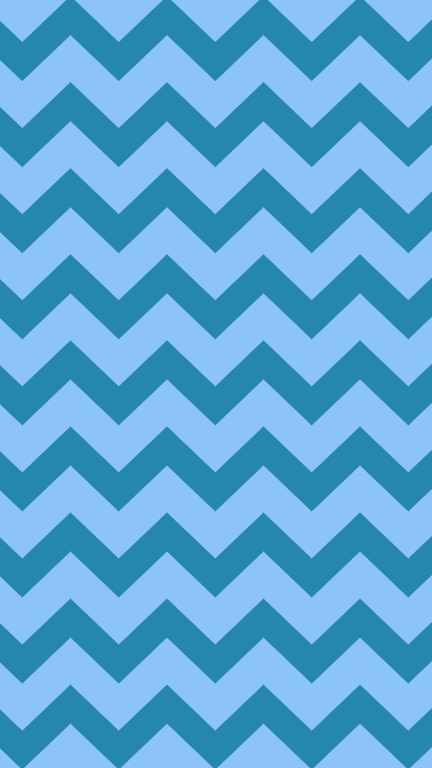
This pattern is drawn by a Shadertoy shader. Its source:

```glsl
// Lengths are in canvas heights
const vec3 SKY = vec3(0.553, 0.769, 0.973);
const vec3 TEAL = vec3(0.149, 0.529, 0.675);
const vec2 PERIOD = vec2(0.12565, 0.11207); // zigzag width, stripe spacing
const vec2 PEAK = vec2(0.0918, 0.1086);     // one crest on a stripe's upper edge
const float RISE = 0.0599;                  // valley to crest
const float THICKNESS = 0.0509;             // vertical extent of a stripe

// Triangle wave: 0 at whole numbers, 1 halfway between
float triangleWave(float t) {
    return 1.0 - abs(2.0 * fract(t) - 1.0);
}

// Signed distance to the nearest chevron stripe, negative inside
float chevronDistance(vec2 p) {
    float upperEdge = PEAK.y - RISE * triangleWave((p.x - PEAK.x) / PERIOD.x);
    float fromCentre = upperEdge - 0.5 * THICKNESS - p.y;
    float nearest = abs(fract(fromCentre / PERIOD.y + 0.5) - 0.5) * PERIOD.y;

    // Convert vertical offset to distance across the slanted edge
    float slope = 2.0 * RISE / PERIOD.x;
    return (nearest - 0.5 * THICKNESS) * inversesqrt(1.0 + slope * slope);
}

void mainImage(out vec4 fragColor, in vec2 fragCoord) {
    vec2 p = fragCoord / iResolution.y;

    // One-pixel edge smoothing
    float stripe = clamp(0.5 - chevronDistance(p) * iResolution.y, 0.0, 1.0);
    fragColor = vec4(mix(SKY, TEAL, stripe), 1.0);
}
```
